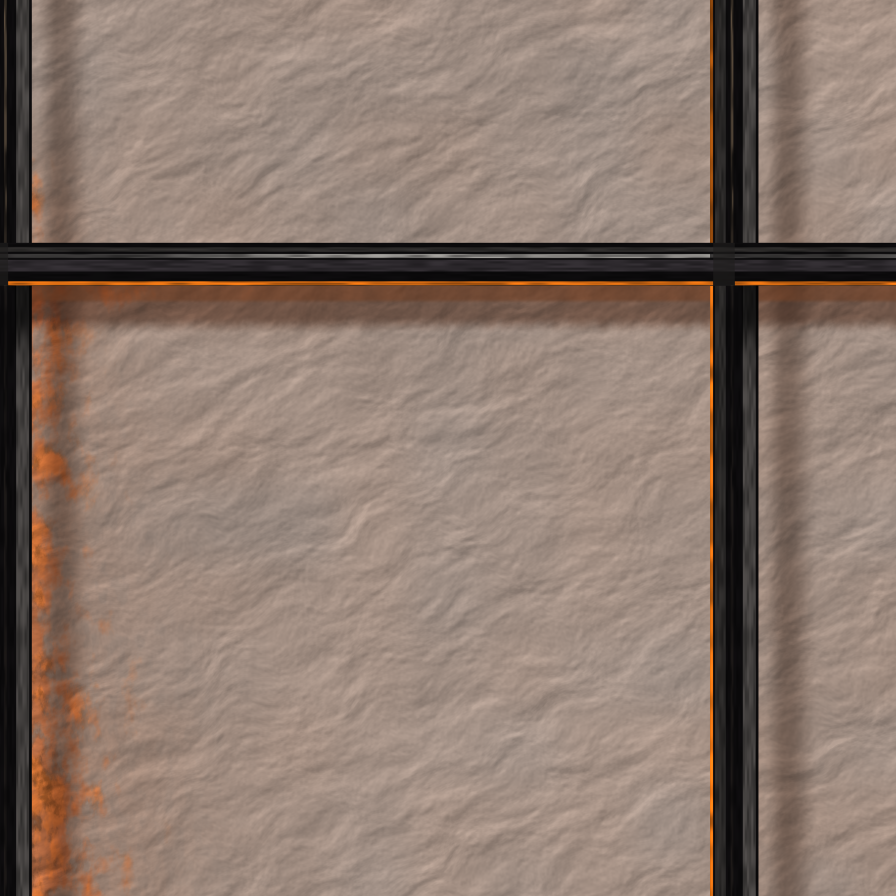
This texture is drawn by a Shadertoy shader. Its source:

```glsl
// Rough plaster panels in a dark metal grid, with rust bleeding from the bars.

const vec2 PERIOD = vec2(0.811, 1.0);      // panel repeat
const vec2 GRID_ORIGIN = vec2(0.792, 0.681); // lower left corner of a crossing
const vec2 BAR = vec2(0.0545, 0.048);      // bar widths: upright, crossbar
const float RELIEF = 0.30;                 // strength of the plaster bumps
const float RUST_REACH = 0.085;            // spread of the rust from an upright
const vec3 PLASTER = vec3(0.625, 0.555, 0.513);
const vec3 SHADE = vec3(0.63, 0.58, 0.55); // shadow multiplier
const vec3 RUST = vec3(0.71, 0.39, 0.22);
const vec3 RUST_DARK = vec3(0.45, 0.25, 0.14);
const vec3 GLOW = vec3(0.92, 0.46, 0.08);
const vec3 BLACK = vec3(0.045, 0.04, 0.045);
const vec3 STEEL = vec3(0.22, 0.21, 0.205);
const vec3 SHINE = vec3(0.72, 0.71, 0.69);

float hash(vec2 p) {
    vec3 q = fract(p.xyx * 0.1031);
    q += dot(q, q.yzx + 33.33);
    return fract((q.x + q.y) * q.z);
}

float noise(vec2 p) {
    vec2 i = floor(p), f = fract(p);
    f = f * f * f * (f * (f * 6.0 - 15.0) + 10.0);
    return mix(mix(hash(i), hash(i + vec2(1, 0)), f.x),
               mix(hash(i + vec2(0, 1)), hash(i + vec2(1, 1)), f.x), f.y);
}

float fbm(vec2 p) {
    float sum = 0.0, amp = 0.5;
    for (int i = 0; i < 5; i++) {
        sum += amp * noise(p);
        p = mat2(1.7, 1.0, -1.0, 1.7) * p + 17.3;
        amp *= 0.5;
    }
    return sum;
}

// Plaster height: slanted, slightly stretched lumps, bent by a slow warp
float height(vec2 p) {
    p += 0.018 * vec2(noise(p * 19.0), noise(p * 19.0 + 41.0));
    return fbm(vec2(p.x - 0.35 * p.y, p.y * 1.45 - 0.25 * p.x) * 26.0);
}

// Smooth-edged strip from a to b
float band(float x, float a, float b, float soft) {
    return smoothstep(a - soft, a + soft, x) - smoothstep(b - soft, b + soft, x);
}

void mainImage(out vec4 fragColor, in vec2 fragCoord) {
    vec2 uv = fragCoord / iResolution.xy;
    float aa = 0.7 / iResolution.y;
    vec2 grid = (uv - GRID_ORIGIN) / PERIOD;
    vec2 cell = floor(grid);
    vec2 local = fract(grid) * PERIOD;
    float side = local.x - BAR.x;        // distance right of the upright
    float depth = PERIOD.y - local.y;    // distance below the crossbar
    bool upper = cell.y >= 0.0;

    // Plaster with light from the upper left
    float bump = height(uv + vec2(-0.0024, 0.0034)) - height(uv);
    float blotch = fbm(uv * 7.0 + 5.0) - 0.48;
    float grain = noise(uv * 330.0) - 0.5;
    vec3 color = PLASTER * (1.0 - RELIEF * clamp(bump * 2.4, -0.5, 0.5)
                            + 0.14 * blotch + 0.035 * grain);
    color += vec3(0.02, 0.0, -0.012) * (noise(uv * 12.0) - 0.5);

    // Rust: strongest in the first column, fading up the upper panel
    float column = cell.x < 0.0 ? 1.0 : 0.16;
    float rise = upper ? 0.65 * (1.0 - smoothstep(0.72, 0.93, uv.y))
                       : 0.82 + 0.3 * (1.0 - smoothstep(0.0, 0.45, uv.y));
    float reach = RUST_REACH * (upper ? 0.75 : 1.25 - 0.7 * uv.y);
    float fromSide = rise * exp(-max(side, 0.0) / reach);
    float fromTop = 0.95 * exp(-depth / 0.038) * exp(-max(side, 0.0) / 0.22);
    float streak = fbm(uv * vec2(48.0, 27.0) + 9.0);
    float flake = fbm(uv * vec2(95.0, 60.0) + 3.0);
    float amount = column * max(fromSide, fromTop);
    float rust = smoothstep(0.26, 0.85, amount * 0.85 + (streak - 0.45) * 1.1 * sqrt(amount)
                            + (flake - 0.48) * 0.8 * amount);
    rust = max(rust, amount * 0.38);
    color = mix(color, vec3(0.50, 0.46, 0.43), 0.35 * amount * (1.0 - rust));
    vec3 stain = mix(RUST_DARK, RUST, smoothstep(0.22, 0.55, flake));
    stain += vec3(0.18, 0.06, -0.05) * smoothstep(0.52, 0.72, streak) * amount;
    color = mix(color, stain * (1.0 - 0.9 * bump), rust * 0.85);

    // Cast shadows beside the uprights and under the crossbars
    float sideShade = smoothstep(0.004, 0.030, side) * (1.0 - smoothstep(0.034, 0.068, side));
    color *= mix(vec3(1.0), SHADE, sideShade * 0.72);
    float topShade = 1.0 - smoothstep(0.034, 0.054, depth + 0.006 * (flake - 0.5));
    color *= mix(vec3(1.0), vec3(0.70, 0.61, 0.56), topShade);
    float lip = (1.0 - smoothstep(0.014, 0.020, depth)) * 0.55;
    color = mix(color, RUST_DARK * (0.8 + 0.4 * streak), lip);

    // Uprights: glowing left edge, steel flanges, black groove
    float wear = noise(vec2(local.x * 420.0, uv.y * 45.0)) - 0.5;
    vec3 upright = mix(BLACK, STEEL * 0.72, band(local.x, 0.006, 0.018, aa));
    upright = mix(upright, STEEL * 1.15, band(local.x, 0.037, 0.0515, aa));
    upright *= 1.0 + 0.55 * wear;
    upright *= 1.0 - 0.65 * band(local.x, 0.036, 0.055, aa) * (1.0 - smoothstep(0.03, 0.09, depth));
    float tanLine = upper ? 0.55 : 0.10;
    upright += vec3(0.55, 0.46, 0.34) * tanLine * band(local.x, 0.0235, 0.0265, aa) * (0.65 + wear);
    vec3 edge = GLOW * (0.72 + 0.5 * noise(vec2(3.0, uv.y * 60.0))) * (upper ? 0.72 : 1.0);
    upright = mix(upright, edge, band(local.x, 0.0005, 0.0038, aa));
    color = mix(color, upright, band(local.x, 0.0, BAR.x, aa));

    // Crossbars: glowing underside, dark faces, worn highlight
    float scuff = noise(vec2(uv.x * 45.0, local.y * 420.0)) - 0.5;
    vec3 cross = mix(BLACK, vec3(0.17, 0.155, 0.17), band(local.y, 0.016, 0.029, aa));
    cross = mix(cross, STEEL * 0.75, band(local.y, 0.038, 0.043, aa)) * (1.0 + 0.5 * scuff);
    float polish = 0.28 + 0.6 * smoothstep(0.12, 0.40, local.x);
    cross = mix(cross, SHINE, band(local.y, 0.031, 0.0355, aa) * polish * (0.8 + 0.5 * scuff));
    float joint = band(local.x, 0.004, 0.028, aa);
    cross = mix(cross, GLOW * (0.85 + 0.5 * scuff), band(local.y, 0.0005, 0.005, aa) * (1.0 - joint));
    cross = mix(cross, STEEL * 0.55, joint * 0.65);
    color = mix(color, cross, band(local.y, 0.0, BAR.y, aa));

    fragColor = vec4(clamp(color, 0.0, 1.0), 1.0);
}
```
